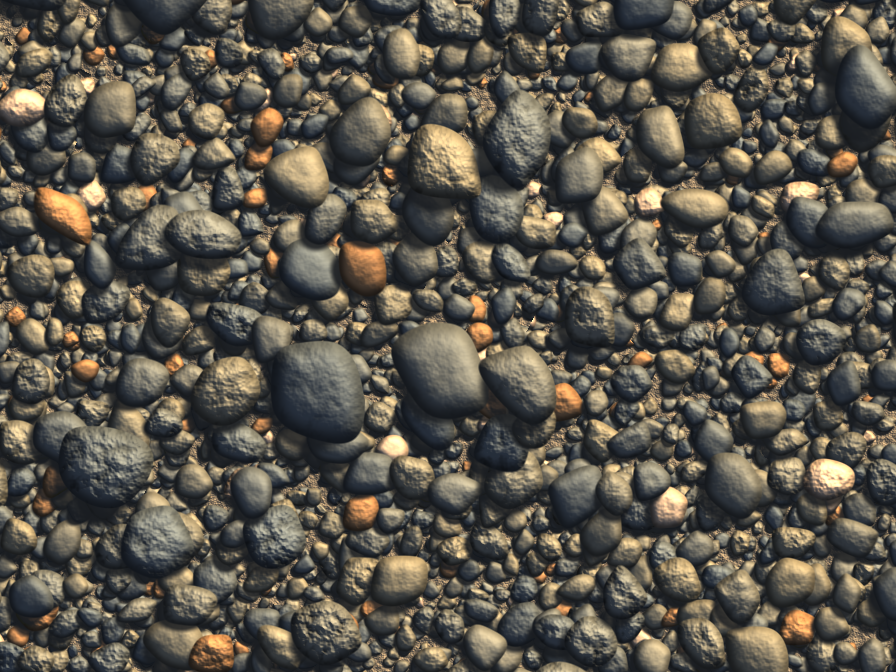
This texture is drawn by a Shadertoy shader. Its source:

```glsl
// Beach of dark basalt pebbles on sand, lit by a low warm sun from the upper right.
// Layers of jittered cells, from fine to coarse, are painted over each other; each
// stone is a rounded polygon with a domed, pitted surface and a cast shadow.

const vec3 SKY = vec3(0.20, 0.225, 0.26);
const vec3 SUN = vec3(0.72, 0.61, 0.42);
const vec3 LIGHT = vec3(0.50, 0.70, 0.51);

vec3 hash3(vec2 p) {
    vec3 q = fract(p.xyx * vec3(0.1031, 0.1030, 0.0973));
    q += dot(q, q.yxz + 33.33);
    return fract((q.xxy + q.yzz) * q.zyx);
}

// Gradient noise: value in x, derivative in yz
vec3 noiseD(vec2 p) {
    vec2 i = floor(p), f = p - i;
    vec2 u = f * f * f * (f * (f * 6.0 - 15.0) + 10.0);
    vec2 du = 30.0 * f * f * (f * (f - 2.0) + 1.0);
    vec2 e = vec2(1.0, 0.0);
    vec2 ga = hash3(i).xy * 2.0 - 1.0;
    vec2 gb = hash3(i + e).xy * 2.0 - 1.0;
    vec2 gc = hash3(i + e.yx).xy * 2.0 - 1.0;
    vec2 gd = hash3(i + 1.0).xy * 2.0 - 1.0;
    float a = dot(ga, f), b = dot(gb, f - e);
    float c = dot(gc, f - e.yx), d = dot(gd, f - 1.0);
    float k = a - b - c + d;
    return vec3(a + u.x * (b - a) + u.y * (c - a) + u.x * u.y * k,
                ga + u.x * (gb - ga) + u.y * (gc - ga) + u.x * u.y * (ga - gb - gc + gd)
                + du * (u.yx * k + vec2(b, c) - a));
}

// Fractal relief: height in x, slope in yz
vec3 relief(vec2 p) {
    vec3 sum = vec3(0.0);
    float freq = 42.0, amp = 0.5;
    for (int i = 0; i < 3; i++) {
        vec3 n = noiseD(p * freq + float(i) * 17.3);
        sum += vec3(n.x * amp, n.yz * 0.5);
        freq *= 2.1;
        amp *= 0.65;
    }
    return sum;
}

// Rounded polygon: 1 on the outline, with its gradient
float stoneShape(vec2 q, vec2 id, out vec2 grad) {
    float sum = 1e-6;
    grad = vec2(0.0);
    for (int k = 0; k < 7; k++) {
        vec3 h = hash3(id + float(k) * 5.7);
        float a = (float(k) + 0.8 * h.x) * 6.2832 / 7.0;
        vec2 side = vec2(cos(a), sin(a)) / mix(0.85, 1.2, h.y);
        float w = max(dot(q, side), 0.0), w5 = w * w * w * w * w;
        sum += w5 * w;
        grad += w5 * side;
    }
    float d = pow(sum, 1.0 / 6.0);
    grad /= pow(d, 5.0);
    return d;
}

vec3 mineralTint(vec3 h) {
    vec3 tint = mix(vec3(0.72, 0.79, 0.88), vec3(1.08, 1.02, 0.90), h.x);
    tint = mix(tint, vec3(1.25, 0.93, 0.68), step(0.93, h.y));
    return mix(tint, vec3(1.5, 1.3, 1.17), step(0.98, h.y));
}

vec3 shade(vec3 normal, vec3 tint, float open) {
    float sun = pow(max(dot(normal, LIGHT), 0.0), 1.6) * 1.3;
    return tint * (SKY * open + SUN * sun * mix(0.5, 1.0, open));
}

// Paints one stone and its shadow over the colour below
void paintStone(inout vec3 col, vec2 p, vec2 uv, float radius, vec2 id, float px) {
    vec3 h = hash3(id + 71.3), m = hash3(id + 19.9);
    float angle = h.x * 6.2832, aspect = mix(0.62, 1.0, h.y);
    float c = cos(angle), s = sin(angle);
    mat2 turn = mat2(c, -s, s, c);
    vec2 size = radius * vec2(1.0, aspect);

    vec2 qs = turn * (p + LIGHT.xy * radius * 0.42) / size;
    float shadow = smoothstep(1.12, 0.8, length(qs));
    col = mix(col, min(col, SKY * 0.5), shadow * 0.88);

    vec2 q = turn * p / size;
    if (dot(q, q) > 2.6) return;
    vec2 grad;
    float d = stoneShape(q, id, grad);
    float edge = px / (radius * aspect);
    float cover = 1.0 - smoothstep(1.0 - edge, 1.0 + edge, d);
    if (cover <= 0.0) return;

    vec3 bump = relief(uv + m.xy * 3.0);
    float rough = mix(0.12, 0.75, h.z * h.z);
    vec2 slope = (grad / vec2(1.0, aspect)) * turn * pow(min(d, 1.0), 2.2) * 1.5;
    vec3 normal = normalize(vec3(slope - bump.yz * rough + (m.xy - 0.5) * 0.5, 1.0));
    float pits = smoothstep(-0.35, 0.05, bump.x);
    float open = mix(1.0, 0.5, smoothstep(0.6, 1.0, d)) * mix(1.0 - rough * 0.7, 1.0, pits);
    col = mix(col, shade(normal, mineralTint(m.zxy), open), cover);
}

void mainImage(out vec4 fragColor, in vec2 fragCoord) {
    vec2 uv = fragCoord / iResolution.y;
    float px = 1.0 / iResolution.y;

    // Grainy sand
    vec3 grain = relief(uv * 2.0);
    vec3 col = shade(normalize(vec3(-grain.yz * 0.4, 1.0)), vec3(1.1, 1.0, 0.9), 0.9);

    // Stones, fine to coarse; rows run upward so shadows fall on those below
    float patches = noiseD(uv * 4.0 + 9.0).x + 0.15 * (0.6 - uv.x);
    float cells = 44.0;
    for (int k = 0; k < 5; k++) {
        float density = k < 2 ? 0.88 + 0.5 * patches : 0.72 - 0.28 * float(k - 2);
        vec2 base = floor(uv * cells);
        for (int j = -1; j <= 1; j++)
        for (int i = -1; i <= 1; i++) {
            vec2 cell = base + vec2(i, j), id = cell + 37.0 * float(k + 1);
            vec3 h = hash3(id);
            if (h.z > max(density, 0.11)) continue;
            vec2 centre = cell + 0.5 + (h.xy - 0.5) * 0.5;
            centre.x += 0.5 * mod(cell.y, 2.0) - 0.25;
            float radius = mix(0.36, 0.62, hash3(id + 3.1).x) / cells;
            paintStone(col, uv - centre / cells, uv, radius, id, px);
        }
        cells *= 0.66;
    }
    fragColor = vec4(clamp(col, 0.0, 1.0), 1.0);
}
```
